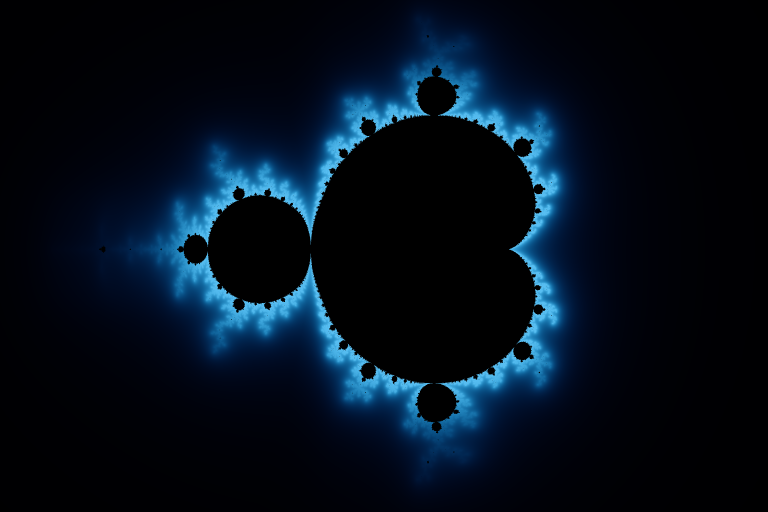
A Shadertoy shader for this background:

```glsl
#define NECK vec2(0.6074, 0.5131)   // joint of the two bodies, in canvas heights
#define ZOOM 2.485                  // plane units per canvas height
#define RIGHT_STRETCH 1.046
#define DISC_SQUASH 0.95
#define TWIST_DISC 0.15
#define TWIST_HEART 0.085
#define GLOW_WIDTH 0.06
#define TIP_FADE 0.6
#define MAX_STEPS 320
#define SAMPLES 3

const vec2 HEART_CENTRE = vec2(-0.125, 0.0);
const vec2 DISC_CENTRE = vec2(-1.0, 0.0);

// Canvas position to the complex plane, folded about the real axis
vec2 toPlane(vec2 uv) {
    vec2 c = (uv - NECK) * ZOOM;
    c.x = c.x * (c.x > 0.0 ? RIGHT_STRETCH : 1.0) - 0.75;
    c.y = abs(c.y);

    // Slide the buds along the rims of the two bodies
    float side = smoothstep(-0.88, -0.62, c.x);
    float crown = c.x - HEART_CENTRE.x;
    float heartTwist = TWIST_HEART * (1.0 - exp(-crown * crown / 0.04));
    vec2 a = c - DISC_CENTRE;
    vec2 b = c - HEART_CENTRE;
    vec2 slide = mix(TWIST_DISC * vec2(-a.y, a.x),
                     heartTwist * vec2(-b.y, b.x), side);
    slide *= smoothstep(0.0, 0.3, c.y);
    c.y *= mix(DISC_SQUASH, 1.0, side);
    return c + slide;
}

// Closed-form test for the heart and the large disc
bool insideBodies(vec2 c) {
    float x = c.x - 0.25;
    float q = x * x + c.y * c.y;
    vec2 d = c - DISC_CENTRE;
    return q * (q + x) < 0.25 * c.y * c.y || dot(d, d) < 0.0625;
}

// Estimated distance to the fractal set, negative inside
float setDistance(vec2 c) {
    if (insideBodies(c)) return -1.0;
    vec2 z = vec2(0.0);
    vec2 dz = vec2(0.0);
    for (int i = 0; i < MAX_STEPS; i++) {
        dz = 2.0 * vec2(z.x * dz.x - z.y * dz.y, z.x * dz.y + z.y * dz.x);
        dz.x += 1.0;
        z = vec2(z.x * z.x - z.y * z.y, 2.0 * z.x * z.y) + c;
        float r2 = dot(z, z);
        if (r2 > 65536.0)
            return 0.5 * sqrt(r2) * log(r2) / max(length(dz), 1e-6);
    }
    return -1.0;
}

// Blue glow falling off from the rim, fainter towards the filament tips
vec3 glowColour(vec2 c) {
    float d = setDistance(c);
    if (d < 0.0) return vec3(0.0);
    float reach = min(length(c - HEART_CENTRE) - 0.65,
                      length(c - DISC_CENTRE) - 0.25);
    reach = max(reach, 0.0);
    d += TIP_FADE * reach * reach;
    float s = 1.0 / (1.0 + d / GLOW_WIDTH);
    return vec3(0.35, 0.75, 0.95) * pow(vec3(s), vec3(5.0, 1.9, 1.3));
}

void mainImage(out vec4 fragColor, in vec2 fragCoord) {
    // Average a grid of samples to smooth the edges
    vec3 sum = vec3(0.0);
    for (int j = 0; j < SAMPLES; j++)
    for (int i = 0; i < SAMPLES; i++) {
        vec2 offset = (vec2(i, j) + 0.5) / float(SAMPLES) - 0.5;
        sum += glowColour(toPlane((fragCoord + offset) / iResolution.y));
    }
    fragColor = vec4(sum / float(SAMPLES * SAMPLES), 1.0);
}
```
